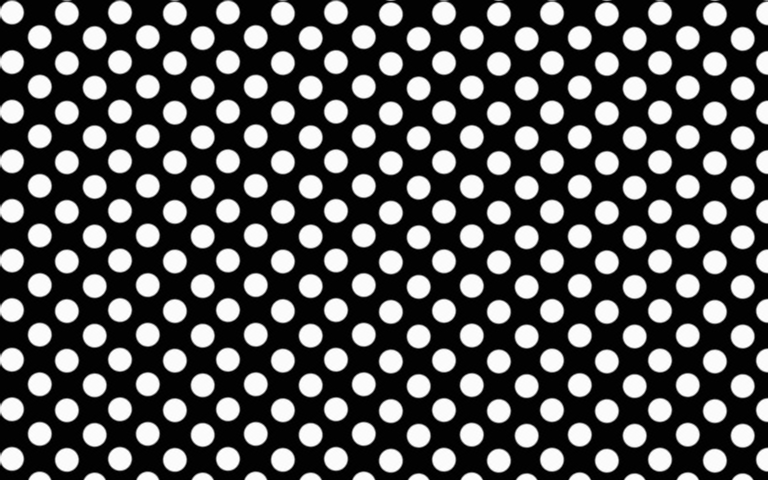
Reproduce this pattern procedurally as a WebGL 1 fragment shader.

```glsl
precision highp float;
// Staggered white polka dots on black, slightly uneven, with soft printed edges.

uniform vec2 u_resolution;

const float CANVAS_HEIGHT = 480.0;        // design units, y pointing down
const vec2 PITCH = vec2(54.0, 49.6);      // spacing within one lattice
const vec2 FIRST_DOT = vec2(12.0, 12.5);
const vec2 STAGGER = vec2(27.8, 24.6);    // offset of the second lattice
const float RADIUS = 11.8;
const float FAR = 1000.0;
const vec3 INK = vec3(0.008);
const vec3 DOT = vec3(0.985);

float disk(vec2 p, vec2 center, float radius) {
  return length(p - center) - radius;
}

vec2 nearestCell(vec2 p, vec2 origin) {
  return max(floor((p - origin) / PITCH + 0.5), 0.0);
}

// Alternate columns sit a little right and low; the right half sits lower.
vec2 dotCenter(vec2 cell, vec2 origin) {
  float alternate = mod(cell.x, 2.0);
  float drift = step(6.5, cell.x);
  return origin + cell * PITCH + vec2(0.9 * alternate, alternate + 0.8 * drift);
}

float dotLattice(vec2 p, vec2 origin) {
  return disk(p, dotCenter(nearestCell(p, origin), origin), RADIUS);
}

// Slivers of the neighbouring repeat along the left and top borders.
float borderSlivers(vec2 p, vec2 origin) {
  vec2 cell = nearestCell(p, origin);
  vec2 center = dotCenter(cell, origin);
  float left = disk(p, center - vec2(22.2, 0.0), RADIUS);
  float top = disk(p, vec2(center.x, -11.2), RADIUS);
  return min(cell.x < 0.5 ? left : FAR, cell.y < 0.5 ? top : FAR);
}

// Layered sines give a faint grain that fades away from the dot edges.
float edgeGrain(vec2 p, float d) {
  float waves = sin(p.x * 1.1 + 2.0 * sin(p.y * 0.37))
              * sin(p.y * 1.3 + 2.0 * sin(p.x * 0.29));
  return 0.025 * waves * exp(-abs(d) * 0.25);
}

void main() {
  float unitsPerPixel = CANVAS_HEIGHT / u_resolution.y;
  vec2 p = gl_FragCoord.xy * unitsPerPixel;
  p.y = CANVAS_HEIGHT - p.y;

  // Two interleaved lattices of dots
  float d = min(dotLattice(p, FIRST_DOT), dotLattice(p, FIRST_DOT + STAGGER));
  d = min(d, borderSlivers(p, FIRST_DOT));

  // Soft edge, never thinner than a pixel
  float softness = max(1.35, 0.75 * unitsPerPixel);
  float coverage = 1.0 - smoothstep(-softness, softness, d);
  vec3 color = mix(INK, DOT, coverage) + edgeGrain(p, d);
  gl_FragColor = vec4(clamp(color, 0.0, 1.0), 1.0);
}
```
